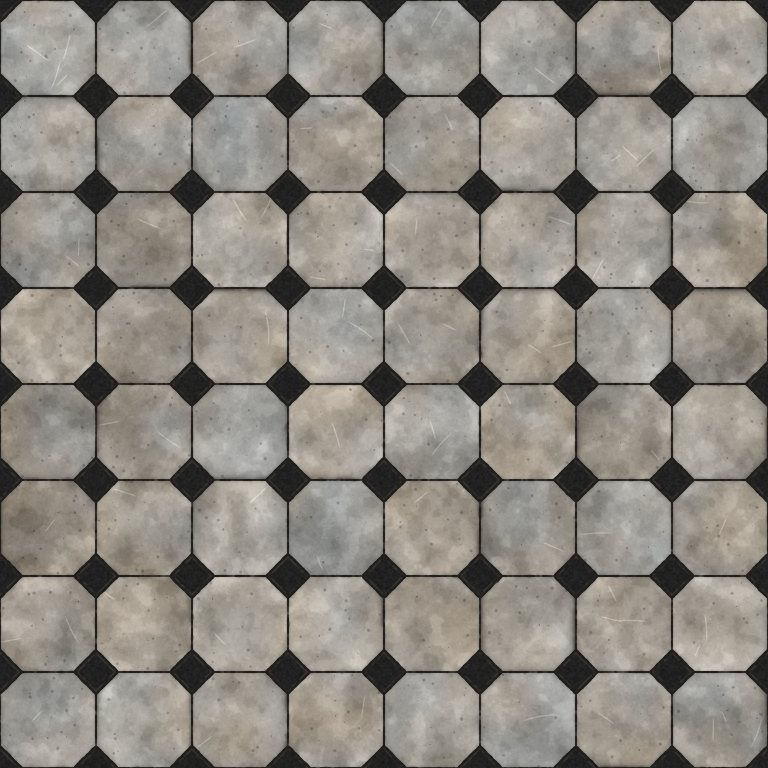
Write a Shadertoy shader that draws this texture.

```glsl
// Worn grey octagonal stone floor tiles with small black diamond insets and thin dark joints.

const float TILES = 8.0;            // repeats across and down
const float DIAMOND = 0.232;        // half diagonal of an inset, in tiles
const float JOINT = 0.010;          // half width of a joint, in tiles
const float RAGGED = 0.011;         // unevenness of the joints
const float TILE_VARIATION = 0.075; // brightness spread between tiles
const float MOTTLE = 0.30;          // contrast of the clouding
const float GRAIN = 0.055;          // contrast of the fine grain
const float GRIME_CHANCE = 0.16;    // share of tile sides with dark dirt
const float SCRATCH_CHANCE = 0.28;
const int SCRATCHES = 4;            // possible scratches per tile

const vec3 STONE = vec3(0.622, 0.604, 0.572);
const vec3 WARM = vec3(0.045, 0.004, -0.040);
const vec3 INSET = vec3(0.125, 0.127, 0.125);
const vec3 INSET_RIM = vec3(0.26, 0.25, 0.235);
const vec3 GROUT = vec3(0.125, 0.118, 0.105);
const vec3 DIRT = vec3(0.25, 0.235, 0.21);

vec2 hash2(vec2 p) {
    vec3 q = fract((p.xyx + 7.3) * vec3(0.1031, 0.1030, 0.0973));
    q += dot(q, q.yzx + 33.33);
    return fract((q.xx + q.yz) * q.zy);
}

// Value noise on a lattice of freq cells per tile, wrapping at the canvas edge
float noise(vec2 p, float freq) {
    p *= freq;
    vec2 i = floor(p), f = fract(p);
    f = f * f * (3.0 - 2.0 * f);
    float period = TILES * freq;
    vec2 lo = mod(i, period), hi = mod(i + 1.0, period);
    return mix(mix(hash2(lo).x, hash2(vec2(hi.x, lo.y)).x, f.x),
               mix(hash2(vec2(lo.x, hi.y)).x, hash2(hi).x, f.x), f.y);
}

float clouds(vec2 p, float freq) {
    float sum = 0.0, amp = 0.5;
    for (int i = 0; i < 5; i++) {
        sum += amp * noise(p + float(i) * 1.37, freq);
        freq *= 2.0;
        amp *= 0.56;
    }
    return sum / 1.074;
}

// Cellular noise: sparse round pits of varied size
float pits(vec2 p, float freq) {
    p *= freq;
    float mask = 0.0;
    for (int y = -1; y <= 1; y++)
    for (int x = -1; x <= 1; x++) {
        vec2 cell = floor(p) + vec2(x, y);
        vec2 id = mod(cell, TILES * freq);
        float size = 0.22 * smoothstep(0.75, 1.0, hash2(id + 91.0).x);
        float d = length(p - cell - hash2(id));
        mask = max(mask, smoothstep(size, size * 0.3 - 0.001, d) * step(0.01, size));
    }
    return mask;
}

// Thin, slightly bent strokes inside one tile
float scratches(vec2 c, vec2 id, float px) {
    float mask = 0.0;
    for (int i = 0; i < SCRATCHES; i++) {
        vec2 key = id + float(i + 1) * 17.0;
        vec2 place = hash2(key) * 0.8 - 0.4, shape = hash2(key + 131.0);
        float angle = 6.2832 * shape.x, reach = mix(0.06, 0.2, shape.y);
        vec2 dir = vec2(cos(angle), sin(angle)), q = c - place;
        float along = dot(q, dir);
        float across = abs(dot(q, vec2(-dir.y, dir.x)) + (shape.y - 0.5) * along * along);
        float stroke = smoothstep(0.003 + px, 0.0, across) * smoothstep(reach, reach * 0.6, abs(along));
        mask = max(mask, stroke * step(hash2(key + 57.0).x, SCRATCH_CHANCE));
    }
    return mask;
}

// Dirt gathered along randomly chosen sides of a tile
float sideGrime(vec2 c, vec2 id) {
    float mask = 0.0;
    for (int i = 0; i < 4; i++) {
        float angle = 1.5708 * float(i);
        float inward = 0.5 - dot(c, vec2(cos(angle), sin(angle)));
        vec2 h = hash2(id + float(i) * 23.0 + 211.0);
        mask += step(h.x, GRIME_CHANCE) * mix(0.4, 1.0, h.y) * exp(-inward * 24.0);
    }
    return min(mask, 1.0);
}

void mainImage(out vec4 fragColor, in vec2 fragCoord) {
    vec2 p = fragCoord / iResolution.xy * TILES;
    float px = TILES / min(iResolution.x, iResolution.y);
    vec2 id = mod(floor(p), TILES), c = fract(p) - 0.5;
    vec2 tone = hash2(id + 311.0);
    vec2 own = p + hash2(id + 401.0) * TILES; // each tile gets its own clouding

    // Distances to the tile sides and to the corner diamond
    vec2 q = 0.5 - abs(c);
    float side = min(q.x, q.y);
    float diamond = (q.x + q.y - DIAMOND) * 0.7071;
    float border = min(side, diamond);
    float chips = noise(p, 19.0) * 0.6 + noise(p, 41.0) * 0.4 - 0.5;
    float grain = noise(p, 48.0) * 0.5 + noise(p, 89.0) * 0.5 - 0.5;

    // Stone body
    float cloud = clouds(own, 2.0), blotch = clouds(own + 3.1, 5.0);
    vec3 stone = STONE + (tone.x - 0.5) * TILE_VARIATION + (cloud - 0.5) * MOTTLE + grain * GRAIN;
    stone += WARM * (noise(own + 5.7, 2.0) - 0.5 + 0.6 * (tone.y - 0.5));
    stone += 0.07 * smoothstep(0.54, 0.72, blotch) - 0.06 * smoothstep(0.46, 0.3, blotch);

    // Wear: pale rims, pits, scratches and dirt
    stone += 0.14 * tone.y * exp(-border * 22.0) * smoothstep(0.35, 0.7, blotch);
    stone *= 1.0 - 0.22 * pits(p, 9.0);
    stone += 0.11 * scratches(c, id, px);
    float grime = sideGrime(c, id) * smoothstep(0.25, 0.6, blotch) + 0.45 * exp(-border * 55.0);
    stone = mix(stone, DIRT, clamp(grime, 0.0, 0.85));

    // Black insets with a faint worn rim
    vec3 inset = INSET + grain * 0.075;
    float rim = smoothstep(0.008 + px, 0.0, abs(diamond + 0.024));
    inset = mix(inset, INSET_RIM, rim * smoothstep(-0.25, 0.25, chips) * 0.7);

    // Joints around both shapes
    vec3 color = mix(inset, stone, smoothstep(-px, px, diamond) );
    float joint = min(diamond > 0.0 ? side : 1.0, abs(diamond)) - JOINT - chips * RAGGED;
    color = mix(GROUT + grain * 0.04, color, smoothstep(-0.6 * px, 0.6 * px, joint));
    fragColor = vec4(clamp(color, 0.0, 1.0), 1.0);
}
```
